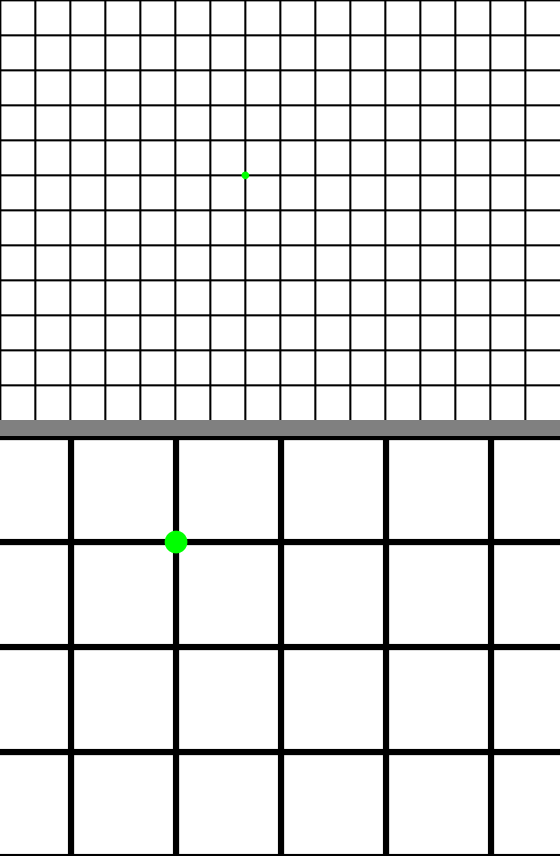
Top: the whole. Bottom: its middle third, enlarged.
This pattern is drawn by a WebGL 1 fragment shader. Its source:

```glsl
precision highp float;

// A plain square grid of thin black lines on white, with one green dot
// on a crossing. Lines are distances to the nearest grid index, counted
// from the top left, and smoothed by their coverage of each pixel.

uniform vec2 u_resolution;

#define GRID_COUNT vec2(16.0, 12.0)   // cells across and down
#define LINE_WIDTH 0.0591             // in cells
#define LINE_SHIFT 0.00985            // right and down, in cells
#define DOT_CROSSING vec2(7.0, 5.0)   // column and row from the top left
#define DOT_RADIUS 0.108              // in cells
#define PAPER_COLOR vec3(1.0)
#define LINE_COLOR vec3(0.0)
#define DOT_COLOR vec3(0.0, 1.0, 0.0)

// Coverage of the nearest vertical (x) and horizontal (y) line.
vec2 lineCoverage(vec2 cell, vec2 pixelSize) {
  // The far right and bottom borders stay open.
  vec2 nearest = min(floor(cell + 0.5), GRID_COUNT - 1.0);
  vec2 inside = 0.5 * LINE_WIDTH - abs(cell - nearest);
  return clamp(inside / pixelSize + 0.5, 0.0, 1.0);
}

float dotCoverage(vec2 cell, vec2 pixelSize) {
  float inside = DOT_RADIUS - length(cell - DOT_CROSSING);
  return clamp(inside / max(pixelSize.x, pixelSize.y) + 0.5, 0.0, 1.0);
}

void main() {
  // Cell coordinates, running down from the top left.
  vec2 uv = gl_FragCoord.xy / u_resolution;
  vec2 cell = vec2(uv.x, 1.0 - uv.y) * GRID_COUNT - LINE_SHIFT;
  vec2 pixelSize = GRID_COUNT / u_resolution;

  // Paper shows only where neither line covers it.
  vec2 gap = 1.0 - lineCoverage(cell, pixelSize);
  vec3 color = mix(LINE_COLOR, PAPER_COLOR, gap.x * gap.y);

  color = mix(color, DOT_COLOR, dotCoverage(cell, pixelSize));
  gl_FragColor = vec4(color, 1.0);
}
```
